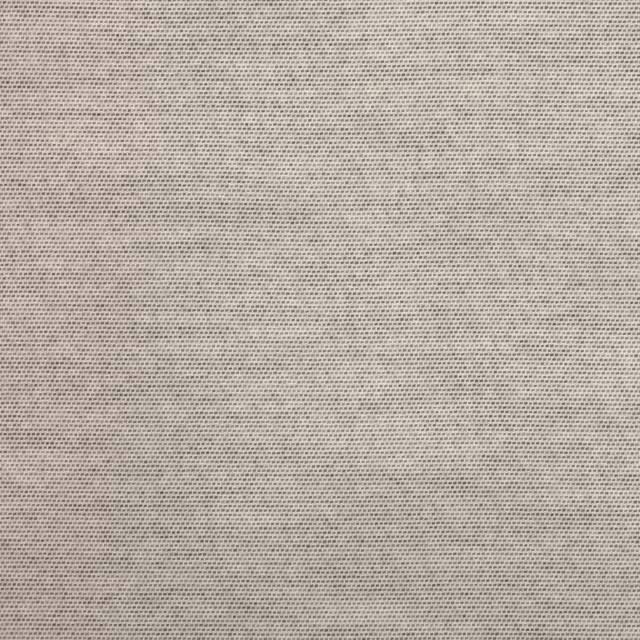
Give the GLSL for this texture, as a WebGL 2 fragment shader.

```glsl
#version 300 es
precision highp float;
// Draws a fine woven cloth: cream yarn with staggered grey-brown weft dashes.
uniform vec2 u_resolution;
out vec4 fragColor;

float hash(vec2 p) {
  return fract(sin(dot(p, vec2(127.1, 311.7))) * 43758.545);
}

float noise(vec2 p) {
  vec2 i = floor(p), f = fract(p);
  f = f * f * (3.0 - 2.0 * f);
  return mix(mix(hash(i), hash(i + vec2(1, 0)), f.x),
             mix(hash(i + vec2(0, 1)), hash(i + vec2(1, 1)), f.x), f.y);
}

// Signed distance to a box with rounded corners
float roundBox(vec2 p, vec2 halfSize, float radius) {
  vec2 q = abs(p) - halfSize + radius;
  return length(max(q, 0.0)) + min(max(q.x, q.y), 0.0) - radius;
}

vec3 weave(vec2 uv, float pixel) {
  // Slight sag of the threads, then a brick grid of cells
  vec2 grid = uv * vec2(136.0, 144.0);
  grid += 0.7 * vec2(noise(uv * 5.0 + 20.0), noise(uv * vec2(4.0, 3.0)));
  float row = floor(grid.y);
  grid.x += 0.5 * mod(row, 2.0);
  vec2 cell = floor(grid);
  vec2 p = fract(grid) - 0.5;

  // Slubs: long horizontal streaks where a weft thread runs darker or paler
  float streak = 0.6 * noise(vec2(uv.x * 7.0, row + 0.5))
               + 0.4 * noise(vec2(uv.x * 22.0 + 9.0, row * 0.5));
  float fleck = hash(cell);

  // Cream warp, rounded across each thread
  vec3 cream = vec3(0.90, 0.87, 0.82) * (1.0 - 0.22 * p.x * p.x - 0.3 * p.y * p.y);
  cream *= 0.95 + 0.09 * hash(cell + 41.0) - 0.07 * (streak - 0.5);

  // Dark dash, with its own length, tilt and tone
  vec2 halfSize = vec2(0.32 + 0.07 * hash(cell + 7.0),
                       0.24 + 0.06 * hash(cell + 13.0));
  p.y -= 0.16 * p.x + 0.08 * (hash(cell + 3.0) - 0.5);
  float edge = 0.06 + 70.0 * pixel;
  float dash = 1.0 - smoothstep(-edge, edge, roundBox(p, halfSize, 0.16));
  vec3 grey = mix(vec3(0.36, 0.32, 0.30), vec3(0.61, 0.56, 0.52),
                  clamp(0.65 * fleck + 0.9 * (0.75 - streak), 0.0, 1.0));
  grey *= 0.95 + 0.1 * noise(grid * vec2(3.0, 6.0));
  return mix(cream, grey, dash * (0.86 + 0.14 * hash(cell + 29.0)));
}

void main() {
  float pixel = 1.0 / min(u_resolution.x, u_resolution.y);

  // Average 3 x 3 samples so the tiny cells stay smooth
  vec3 color = vec3(0.0);
  for (int i = 0; i < 9; i++) {
    vec2 offset = (vec2(i % 3, i / 3) - 1.0) / 3.0;
    color += weave((gl_FragCoord.xy + offset) * pixel, pixel) / 9.0;
  }

  // Soft mottling, and light that falls off to the left and lower edges
  vec2 uv = gl_FragCoord.xy / u_resolution;
  color *= 0.98 + 0.05 * noise(uv * vec2(5.0, 9.0) + 3.0);
  color *= 1.02 - 0.09 * pow(1.0 - uv.y, 3.0) - 0.05 * pow(1.0 - uv.x, 3.0);
  color += vec3(0.012, -0.004, -0.002) * (1.0 - smoothstep(0.0, 0.35, uv.x));
  fragColor = vec4(color, 1.0);
}
```
